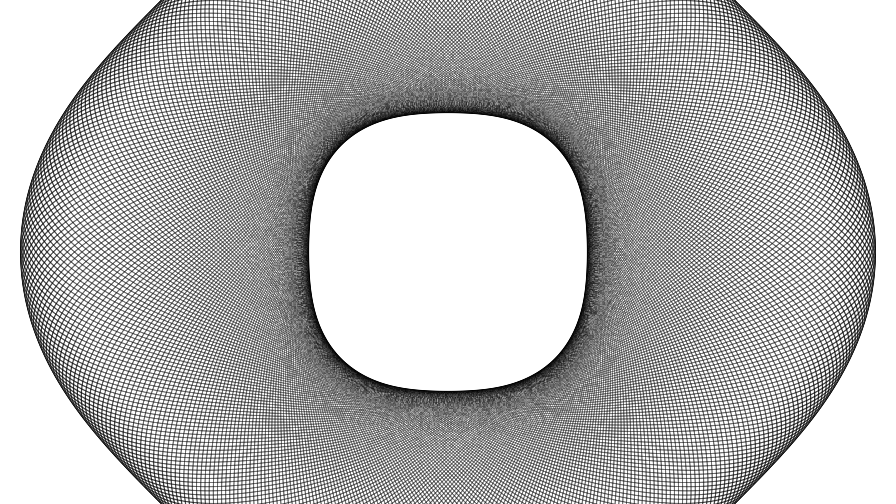
This background is drawn by a WebGL 1 fragment shader. Its source:

```glsl
precision highp float;
// Woven ring of turning ellipses between a rounded square hole and a rounded diamond rim.

uniform vec2 u_resolution;

// Lengths are in canvas heights.
const float HOLE_RADIUS = 0.287;
const float HOLE_WAVE = -0.0116;
const float RIM_RADIUS = 0.803;
const float RIM_WAVE = 0.0463;
const float ELLIPSE_COUNT = 180.0;
const float HOLE_LINE_WIDTH = 0.0010;
const float LINE_WIDTH = 0.00152;
const float RIM_LINE_WIDTH = 0.0023;
const float EDGE_WIDTH = 0.0048;
const float FILTER_PIXELS = 1.25;
const float GRAIN_CELLS = 400.0;
const float GRAIN_STRENGTH = 0.5;
const float GRAIN_FALLOFF = 7.0;
const vec3 PAPER = vec3(1.0);
const vec3 INK = vec3(0.0);
const float PI = 3.14159265;

// Random value from 0 to 1 for a cell.
float hash(vec2 cell) {
    vec3 v = fract(cell.xyx * 0.1031);
    v += dot(v, v.yzx + 33.33);
    return fract((v.x + v.y) * v.z);
}

// Integral of a periodic pulse that covers the share "duty" of each period.
float pulseIntegral(float x, float duty) {
    return floor(x) * duty + min(fract(x), duty);
}

// Box-filtered ink of one family of lines, from its phase and phase gradient.
float lineInk(float phase, float slope, float width, float pixel) {
    float duty = 1.0 - exp(-width * slope);
    float span = max(pixel * FILTER_PIXELS * slope, 0.001);
    float x = fract(phase) + 0.5 * duty;
    return (pulseIntegral(x + 0.5 * span, duty)
          - pulseIntegral(x - 0.5 * span, duty)) / span;
}

void main() {
    float pixel = 1.0 / u_resolution.y;
    vec2 p = (gl_FragCoord.xy - 0.5 * u_resolution) * pixel;
    float r = max(length(p), 0.001);
    float angle = atan(p.y, p.x + 1e-6);

    // Fourfold boundaries and their change with angle.
    float wave = cos(4.0 * angle);
    float waveSlope = -4.0 * sin(4.0 * angle);
    float hole = HOLE_RADIUS + HOLE_WAVE * wave;
    float rim = RIM_RADIUS + RIM_WAVE * wave;
    float band = rim - hole;
    float t = clamp((r - hole) / band, 0.0002, 0.9998);

    // Straighten the band into a circular ring of ellipses.
    float a = RIM_RADIUS;
    float b = HOLE_RADIUS;
    float ring = mix(b, a, t);
    float outerGap = a * a - ring * ring;
    float innerGap = ring * ring - b * b;
    float turn = atan(b * sqrt(outerGap), a * sqrt(innerGap));
    float turnSlope = -a * b / (ring * sqrt(outerGap * innerGap));

    // Gradient of the turn along the radius and around the ring.
    float stretch = (a - b) / band;
    float shift = -waveSlope * mix(HOLE_WAVE, RIM_WAVE, t) * stretch;
    float radial = turnSlope * stretch;
    float around = turnSlope * shift;

    // Lines are fine at the hole and heavier at the rim.
    float width = mix(HOLE_LINE_WIDTH, LINE_WIDTH, smoothstep(0.0, 0.45, t));
    width = mix(width, RIM_LINE_WIDTH, smoothstep(0.8, 1.0, t));

    // Two crossing families: the two branches of every ellipse.
    float lines = ELLIPSE_COUNT / PI;
    float clear = 1.0;
    for (int i = 0; i < 2; i++) {
        float side = float(i) * 2.0 - 1.0;
        float slope = lines * length(vec2(radial, (1.0 + side * around) / r));
        clear *= 1.0 - lineInk(lines * (angle + side * turn), slope, width, pixel);
    }

    // Speckle where the weave is too dense to resolve.
    float grain = hash(floor(p * GRAIN_CELLS) + 700.0) - 0.5;
    clear *= 1.0 + 2.0 * GRAIN_STRENGTH * grain * exp(-GRAIN_FALLOFF * t);

    // Dark envelopes, then smooth cut at both boundaries.
    float depth = min(r - hole, rim - r);
    float edge = 1.0 - smoothstep(0.0, EDGE_WIDTH, depth);
    float ink = max(1.0 - clear, edge);
    ink *= smoothstep(-0.5 * pixel, 0.5 * pixel, depth);
    gl_FragColor = vec4(mix(PAPER, INK, clamp(ink, 0.0, 1.0)), 1.0);
}
```
